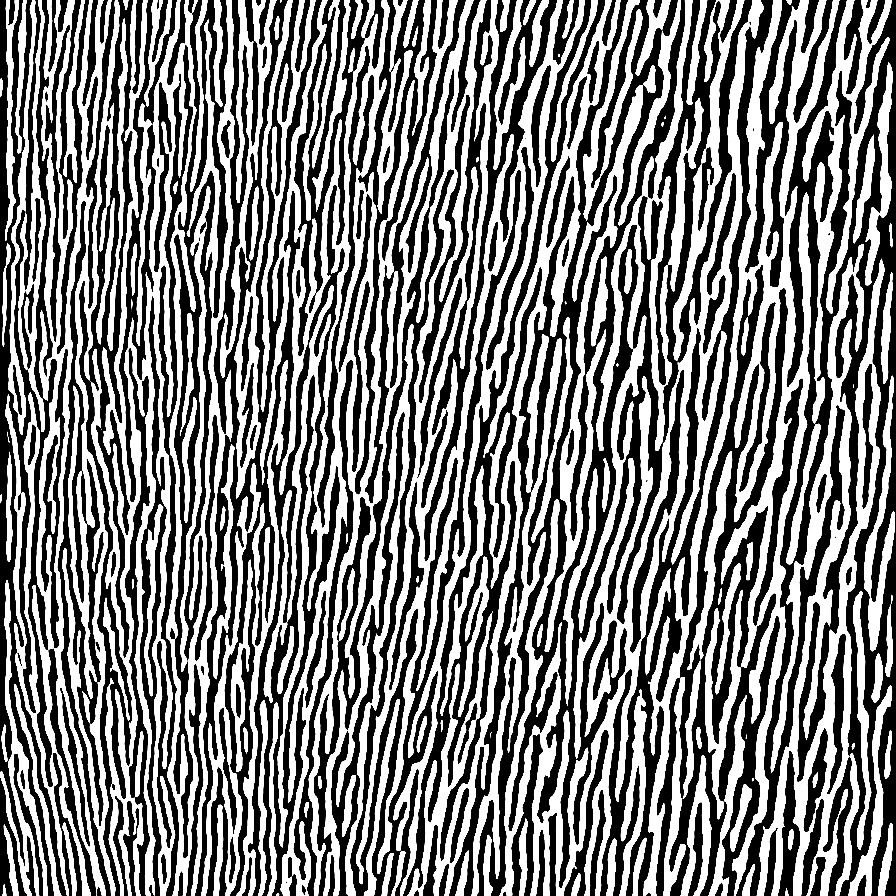
Reproduce this texture procedurally as a WebGL 2 fragment shader.

```glsl
#version 300 es
precision highp float;

#define CELL vec2(0.034, 0.062)    // reach of one wave packet
#define PACKETS 4                  // wave packets per cell
#define FREQ_LEFT 90.0             // stripes across the canvas, left side
#define FREQ_RIGHT 58.0            // stripes across the canvas, right side
#define FREQ_SPREAD 0.24
#define SLOPE_SPREAD 0.19
#define GRAIN_SCALE vec2(210.0, 130.0)
#define GRAIN_AMOUNT 0.36
#define MARGIN 0.007               // dark rim at the left and right
#define EDGE_SOFTNESS 0.1          // half width of an edge in pixels

uniform vec2 u_resolution;
out vec4 fragColor;

const float TAU = 6.2831853;

// Four random values in 0..1 for an integer lattice point
vec4 hash4(ivec3 cell) {
    uvec4 v = uvec4(uvec3(cell + 1000), 77u);
    v = v * 1664525u + 1013904223u;
    v.x += v.y * v.w; v.y += v.z * v.x; v.z += v.x * v.y; v.w += v.y * v.z;
    v ^= v >> 16u;
    v.x += v.y * v.w; v.y += v.z * v.x; v.z += v.x * v.y; v.w += v.y * v.z;
    return vec4(v >> 8u) / 16777216.0;
}

// Smooth value noise in -1..1
float valueNoise(vec2 p, int seed) {
    ivec2 i = ivec2(floor(p));
    vec2 f = fract(p);
    f = f * f * (3.0 - 2.0 * f);
    float a = hash4(ivec3(i, seed)).x;
    float b = hash4(ivec3(i + ivec2(1, 0), seed)).x;
    float c = hash4(ivec3(i + ivec2(0, 1), seed)).x;
    float d = hash4(ivec3(i + ivec2(1, 1), seed)).x;
    return 2.0 * mix(mix(a, b, f.x), mix(c, d, f.x), f.y) - 1.0;
}

// Mean lean of the stripes: leftward at the lower left, rightward elsewhere
float meanSlope(vec2 p) {
    float leftSlope = mix(-0.22, 0.04, smoothstep(0.0, 0.8, p.y));
    return mix(leftSlope, 0.16, smoothstep(0.0, 0.5, p.x))
         + 0.06 * valueNoise(p * 5.0, 91);
}

// Sum of scattered wave packets with varied pitch, lean and phase
float stripeField(vec2 p) {
    ivec2 home = ivec2(floor(p / CELL));
    float sum = 0.0;
    for (int y = -1; y <= 1; y++)
    for (int x = -1; x <= 1; x++) {
        ivec2 cell = home + ivec2(x, y);
        vec2 middle = (vec2(cell) + 0.5) * CELL;
        float slope = meanSlope(middle);
        float freq = mix(FREQ_LEFT, FREQ_RIGHT, smoothstep(0.0, 0.9, middle.x));
        for (int k = 0; k < PACKETS; k++) {
            vec4 r = hash4(ivec3(cell, k));
            vec4 q = hash4(ivec3(cell, k + 20));
            vec2 d = p - (vec2(cell) + r.xy) * CELL;
            vec2 reach = d / CELL;
            float window = max(0.0, 1.0 - dot(reach, reach));
            float lean = slope + SLOPE_SPREAD * (r.z + q.x - 1.0) * 1.4;
            float pitch = freq * (1.0 + FREQ_SPREAD * (2.0 * q.y - 1.0));
            float wave = cos(TAU * (pitch * (d.x - lean * d.y) + r.w));
            sum += window * window * window * wave;
        }
    }
    return sum;
}

void main() {
    vec2 p = gl_FragCoord.xy / u_resolution;

    // Ragged stripe outlines
    float wobble = 0.0011 * valueNoise(p * vec2(60.0, 95.0), 50);
    float field = stripeField(p + vec2(wobble, 0.0));
    field += GRAIN_AMOUNT * valueNoise(p * GRAIN_SCALE, 60);

    // Dark rim
    float rim = min(p.x, 1.0 - p.x) + 0.003 * valueNoise(p * vec2(20.0, 45.0), 70);
    field -= 3.0 * (1.0 - smoothstep(0.0, MARGIN, rim));

    // Crisp two-tone threshold
    float pixels = field / max(length(vec2(dFdx(field), dFdy(field))), 1e-5);
    float white = smoothstep(-EDGE_SOFTNESS, EDGE_SOFTNESS, pixels);
    fragColor = vec4(vec3(white), 1.0);
}
```
